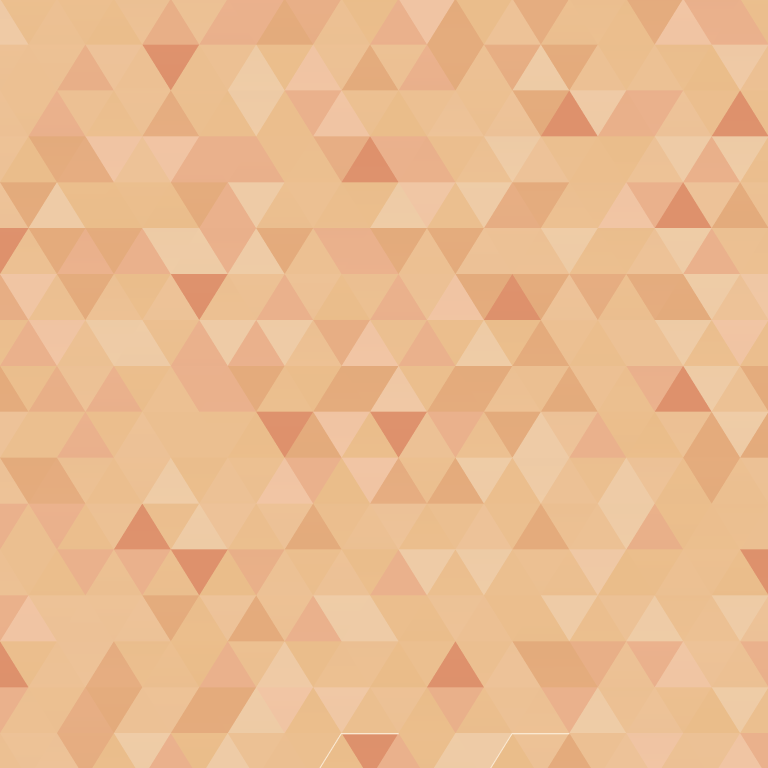
A WebGL 1 fragment shader for this pattern:

```glsl
precision highp float;
// Mosaic of interlocking peach triangles with sparse terracotta accents.

uniform vec2 u_resolution;

const float COLUMNS = 13.49;       // triangle sides across the canvas
const float ROWS = 16.73;          // triangle rows down the canvas
const float ROW_OFFSET = 0.03;     // part of the first row above the canvas
const float HAIRLINE = 0.0014;     // line width in canvas units
const vec2 ACCENT_BLOCK = vec2(7.0, 4.0);
const int SAMPLES = 3;

float hash(vec2 p, float seed) {
  vec3 q = fract(vec3(p.xyx) * vec3(0.1031, 0.1030, 0.0973) + seed * 0.137);
  q += dot(q, q.yzx + 33.33);
  return fract((q.x + q.y) * q.z);
}

// Each block of cells holds exactly one accent, at a random place.
bool isAccent(vec2 id, vec2 blockSize) {
  vec2 block = floor(id / blockSize);
  vec2 place = floor(vec2(hash(block, 1.0), hash(block, 2.0)) * blockSize);
  vec2 offset = abs(id - block * blockSize - place);
  return max(offset.x, offset.y) < 0.5;
}

vec3 triangleColor(vec2 id) {
  float kind = hash(id, 3.0);
  float tint = hash(id, 4.0);
  if (isAccent(id, ACCENT_BLOCK)) return vec3(0.87, 0.57, 0.425);
  if (kind < 0.25) {
    vec3 tan = vec3(0.893, 0.672, 0.488);
    vec3 rose = vec3(0.918, 0.694, 0.550);
    return mix(tan, rose, smoothstep(0.35, 0.65, tint));
  }
  if (kind < 0.41) {
    vec3 cream = vec3(0.933, 0.797, 0.650);
    vec3 blush = vec3(0.943, 0.770, 0.640);
    return mix(cream, blush, smoothstep(0.55, 0.85, tint));
  }
  return mix(vec3(0.918, 0.740, 0.540), vec3(0.929, 0.762, 0.598), tint);
}

// Lattice position: x in sides, y in rows; odd rows shift by half a side.
vec2 latticePoint(vec2 uv) {
  float y = (1.0 - uv.y) * ROWS + ROW_OFFSET;
  return vec2(uv.x * COLUMNS + 0.5 * mod(floor(y), 2.0), y);
}

vec3 mosaic(vec2 p) {
  float row = floor(p.y);
  float drop = fract(p.y);
  bool pointsDown = abs(fract(p.x) - 0.5) < 0.5 * (1.0 - drop);
  float column = pointsDown ? 2.0 * floor(p.x) + 1.0 : 2.0 * floor(p.x + 0.5);
  vec2 id = vec2(column - mod(row, 2.0), row);
  float slope = hash(id, 5.0) - 0.5;
  return triangleColor(id) + 0.016 * slope * (drop - 0.5);
}

// Columns 6 and 9 carry the open seams.
float seamColumn(float column) {
  return step(5.5, column) * step(column, 9.5) * step(mod(column, 3.0), 0.5);
}

// Pale seam along the top and left slope of a few cells in one row.
float seam(vec2 p, float seamRow) {
  float drop = fract(p.y);
  float apex = floor(p.x + 0.5);
  float aspect = 0.5 * ROWS / COLUMNS;
  float slopeDistance = abs(p.x - apex + 0.5 * drop)
                      / (COLUMNS * sqrt(1.0 + aspect * aspect));
  float left = seamColumn(apex) * step(slopeDistance, 0.5 * HAIRLINE);
  float top = seamColumn(floor(p.x)) * step(drop / ROWS, HAIRLINE);
  return max(left, top) * step(abs(floor(p.y) - seamRow), 0.5);
}

void main() {
  vec3 total = vec3(0.0);
  // Average a small grid of samples to smooth every edge.
  for (int j = 0; j < SAMPLES; j++) {
    for (int i = 0; i < SAMPLES; i++) {
      vec2 jitter = (vec2(float(i), float(j)) + 0.5) / float(SAMPLES) - 0.5;
      vec2 p = latticePoint((gl_FragCoord.xy + jitter) / u_resolution);
      total += mix(mosaic(p), vec3(0.98, 0.91, 0.82), seam(p, 16.0));
    }
  }
  gl_FragColor = vec4(total / float(SAMPLES * SAMPLES), 1.0);
}
```
